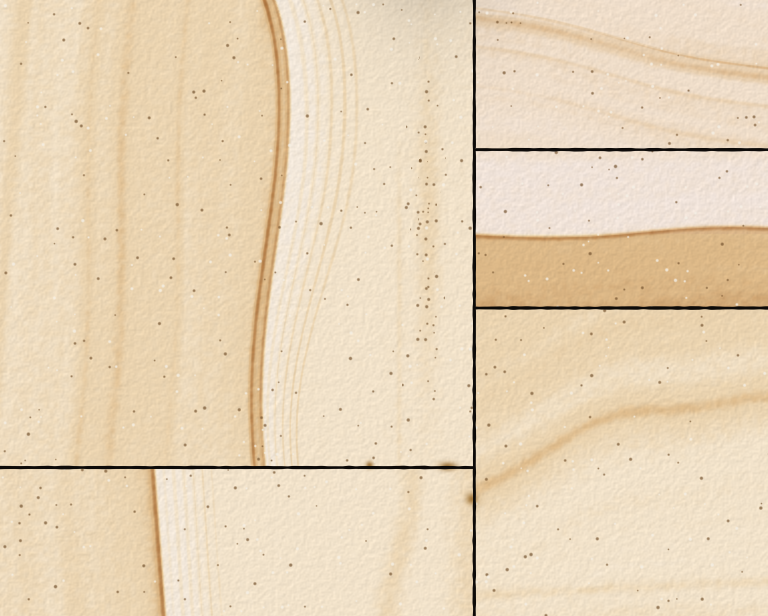
Write a Shadertoy shader that draws this texture.

```glsl
float hash(vec2 p) {
    vec3 q = fract(vec3(p.xyx) * 0.1031);
    q += dot(q, q.yzx + 33.33);
    return fract((q.x + q.y) * q.z);
}

float noise(vec2 p) {
    vec2 i = floor(p), f = fract(p);
    f = f * f * (3.0 - 2.0 * f);
    return mix(mix(hash(i), hash(i + vec2(1, 0)), f.x),
               mix(hash(i + vec2(0, 1)), hash(i + vec2(1, 1)), f.x), f.y);
}

float band(float d, float width) {
    return exp(-d * d / (width * width));
}

// Fine sediment layers: "across" cuts the layers, "along" follows them
float layers(float across, float along) {
    return noise(vec2(across * 28.0, along * 2.0)) * 0.6
         + noise(vec2(across * 85.0, along * 3.0)) * 0.4 - 0.5;
}

// Sandstone colour from pale (0) to iron brown (1)
vec3 stone(float t) {
    vec3 c = mix(vec3(0.95, 0.91, 0.86), vec3(0.945, 0.885, 0.79), smoothstep(0.0, 0.25, t));
    c = mix(c, vec3(0.915, 0.825, 0.685), smoothstep(0.25, 0.5, t));
    c = mix(c, vec3(0.86, 0.72, 0.53), smoothstep(0.5, 0.75, t));
    return mix(c, vec3(0.68, 0.46, 0.25), smoothstep(0.75, 1.1, t));
}

float largeSlab(vec2 p) {
    float vein = 0.435 + 0.023 * cos(6.35 * (p.y - 0.155)) - 0.015 * exp(-16.0 * p.y);
    float s = p.x - vein;
    float u = p.x + 0.045 * p.y + 0.006 * sin(p.y * 9.0);

    float left = 0.34 + 0.11 * smoothstep(0.12, 0.17, u) - 0.1 * p.y * smoothstep(0.25, 0.35, u);
    left += 0.13 * band(u - 0.16, 0.008) + 0.13 * band(u - 0.213, 0.012);
    left += 0.12 * band(u - 0.305, 0.008) + 0.12 * band(p.x + 0.08 * p.y - 0.04, 0.012);
    left += 0.14 * layers(u, p.y) + 0.22 * exp(min(s, 0.0) * 45.0);

    float spread = s / mix(0.125, 0.07, smoothstep(0.25, 0.75, p.y));
    float ripple = pow(0.5 + 0.5 * sin(spread * 38.0 + 3.0 * noise(vec2(spread * 4.0, p.y * 3.0))), 3.0);
    float right = mix(0.04, 0.27, smoothstep(0.1, 1.1, spread));
    right += 0.25 * ripple * smoothstep(0.15, 0.35, spread) * smoothstep(1.08, 0.92, spread);
    right += 0.17 * band(p.x - 0.695, 0.02) * band(p.y - 0.36, 0.28);
    right += 0.08 * band(p.x - 0.648, 0.005) * smoothstep(0.15, 0.35, p.y) + 0.05 * layers(p.x, p.y);

    float t = mix(left, right, smoothstep(0.012, 0.018, s));
    return t + 0.38 * band(s + 0.004, 0.0045) + 0.25 * band(s - 0.011, 0.004);
}

float lowerSlab(vec2 p) {
    float s = p.x - 0.247 - 0.075 * (p.y - 0.76);
    float left = 0.4 + 0.12 * layers(s, p.y) + 0.3 * exp(min(s, 0.0) * 35.0);
    float ripple = pow(0.5 + 0.5 * sin(s * 400.0 + 2.0 * noise(p * vec2(30, 4))), 3.0);
    float right = mix(0.06, 0.24, smoothstep(0.03, 0.12, s));
    right += 0.22 * ripple * smoothstep(0.01, 0.025, s) * smoothstep(0.11, 0.085, s);
    right += 0.17 * band(p.x - 0.65 + 0.02 * sin(p.y * 14.0), 0.022);
    right += 0.18 * smoothstep(0.7, 0.77, p.x) + 0.05 * layers(p.x, p.y);
    return mix(left, right, smoothstep(0.002, 0.008, s)) + 0.25 * band(s, 0.005);
}

float stripedSlab(vec2 p) {
    float x = p.x - 0.77;
    float v = p.y - 0.02 - 0.21 * x + 0.006 * sin(x * 14.0);
    float t = 0.25 + 0.3 * layers(v + 0.01 * noise(p * 9.0), x);
    t += 0.38 * band(v - 0.008, 0.011) + 0.25 * band(v + 0.007, 0.003);
    return t + 0.15 * band(v - 0.055, 0.004) + 0.12 * band(v - 0.12, 0.005);
}

float ironSlab(vec2 p) {
    float v = p.y - 0.379 + 0.011 * smoothstep(0.95, 1.25, p.x) - 0.004 * sin((p.x - 0.77) * 13.0);
    float pale = 0.07 + 0.12 * layers(v, p.x) + 0.1 * band(p.y - 0.25, 0.012);
    float iron = 0.69 + 0.13 * smoothstep(0.06, 0.12, v) + 0.22 * layers(v, p.x);
    return mix(pale, iron, smoothstep(-0.004, 0.004, v)) + 0.22 * band(v - 0.004, 0.005);
}

float archedSlab(vec2 p) {
    float x = p.x - 1.2;
    float v = p.y - 0.65 - 0.8 * x * x + 0.008 * sin(x * 22.0);
    float t = mix(0.48, 0.25, smoothstep(-0.01, 0.09, v)) + 0.14 * layers(v, p.x);
    t += 0.16 * band(v, 0.014) - 0.16 * band(v + 0.065, 0.025);
    return t + 0.14 * band(p.y - 0.955 + 0.05 * (p.x - 1.0), 0.01) + 0.06 * smoothstep(0.96, 1.0, p.y);
}

float relief(vec2 p) {
    return noise(p * 170.0) + 0.6 * noise(p * 310.0) + 0.5 * noise(p * 70.0);
}

void mainImage(out vec4 fragColor, in vec2 fragCoord) {
    // Height is one unit, y runs downward
    vec2 p = vec2(fragCoord.x, iResolution.y - fragCoord.y) / iResolution.y;
    float px = 1.0 / iResolution.y;
    bool isLeft = p.x < 0.77;

    float t = isLeft ? (p.y < 0.759 ? largeSlab(p) : lowerSlab(p))
            : p.y < 0.243 ? stripedSlab(p) : p.y < 0.5 ? ironSlab(p) : archedSlab(p);
    vec3 col = stone(t + 0.07 * (noise(p * 120.0) - 0.5));
    if (!isLeft && p.y < 0.38) col *= vec3(0.99, 0.98, 1.0);
    col *= 1.0 - 0.1 * band(p.x - 0.69, 0.12) * exp(-p.y * 14.0);

    // Rough surface lit from the upper left
    col *= 1.0 + 0.055 * (relief(p + 0.0022) - relief(p));

    // Scattered pits and pale grains, denser in the rusty streak
    float streak = isLeft ? band(p.x - 0.695, 0.022) * band(p.y - 0.36, 0.2) : 0.0;
    for (int i = 0; i < 3; i++) {
        float size = 0.014 + 0.013 * float(i);
        vec2 cell = floor(p / size) + 57.0 * float(i);
        vec2 offset = fract(p / size) - 0.25 - 0.5 * vec2(hash(cell + 11.0), hash(cell + 29.0));
        float radius = 0.0009 + 0.0017 * hash(cell + 43.0);
        float spot = 1.0 - smoothstep(radius - px, radius + px, length(offset) * size);
        float pick = hash(cell + 71.0);
        col = mix(col, vec3(0.45, 0.32, 0.18), spot * 0.7 * step(pick, 0.04 + 0.5 * streak));
        col = mix(col, vec3(0.96, 0.94, 0.9), spot * 0.8 * step(0.96, pick));
    }

    // Rust beside the joints
    float rust = band(length((p - vec2(0.727, 0.757)) * vec2(0.5, 1.0)), 0.007)
               + band(length(p - vec2(0.766, 0.81)), 0.009) + band(length(p - vec2(0.6, 0.755)), 0.006);
    col = mix(col, vec3(0.55, 0.36, 0.1), min(rust, 1.0) * 0.75);

    // Dark joints with slightly worn edges
    float joint = min(abs(p.x - 0.77), isLeft ? abs(p.y - 0.759) : min(abs(p.y - 0.243), abs(p.y - 0.5)));
    joint += 0.0012 * (noise(p * 90.0) - 0.5);
    col = mix(vec3(0.05, 0.04, 0.03), col, smoothstep(0.0025 - 0.6 * px, 0.0025 + 0.6 * px, joint));
    fragColor = vec4(col, 1.0);
}
```
